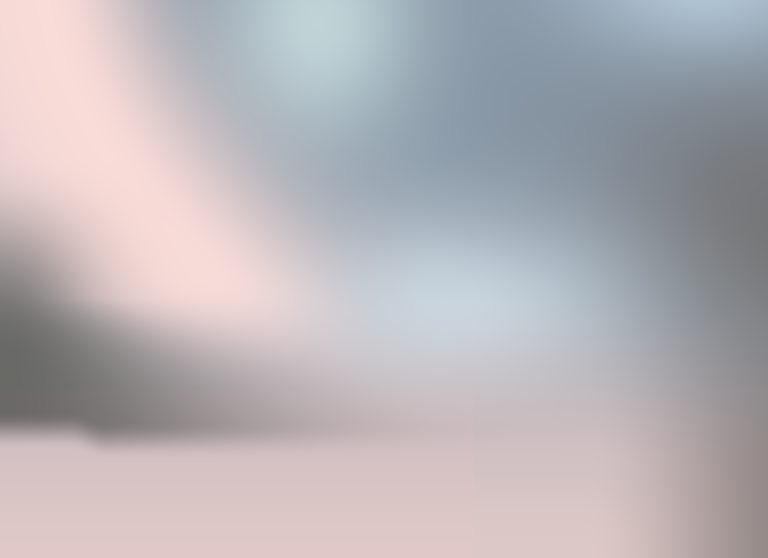
Write a WebGL 1 fragment shader that draws this background.

```glsl
precision highp float;
// Soft blurred backdrop: a curved blush band, pale blue glows on slate,
// a rosy floor and a dark smudge at the left. Each part is a smooth mask
// that lays its colour over the parts before it.

uniform vec2 u_resolution;

// Colours
const vec3 SLATE       = vec3(0.525, 0.585, 0.645);
const vec3 WARM_GREY   = vec3(0.450, 0.450, 0.455);
const vec3 SKY         = vec3(0.700, 0.780, 0.845);
const vec3 TEAL        = vec3(0.750, 0.830, 0.845);
const vec3 ICE         = vec3(0.790, 0.840, 0.875);
const vec3 BLUSH       = vec3(0.975, 0.860, 0.845);
const vec3 FLOOR_FAR   = vec3(0.820, 0.755, 0.760);
const vec3 FLOOR_NEAR  = vec3(0.865, 0.785, 0.780);
const vec3 FLOOR_SHADE = vec3(0.560, 0.520, 0.515);
const vec3 SMUDGE      = vec3(0.410, 0.410, 0.400);
const vec3 PANEL_TINT  = vec3(0.010, 0.001, 0.002);

// Glow centres and radii, in fractions of the canvas
const vec2 GREY_POS  = vec2(1.00, 0.57);
const vec2 GREY_SIZE = vec2(0.22, 0.30);
const vec2 SKY_POS   = vec2(0.92, 1.04);
const vec2 SKY_SIZE  = vec2(0.18, 0.14);
const vec2 TEAL_POS  = vec2(0.415, 0.96);
const vec2 TEAL_SIZE = vec2(0.13, 0.22);
const vec2 ICE_POS   = vec2(0.58, 0.43);
const float ICE_LEFT   = 0.17;
const float ICE_RIGHT  = 0.27;
const float ICE_HEIGHT = 0.19;

// Band, floor and smudge limits
const float BAND_LEFT = 0.40;
const vec2 BAND_FADE   = vec2(0.15, 0.50);
const vec2 FLOOR_FADE  = vec2(0.16, 0.50);
const vec2 SHADE_FADE  = vec2(0.76, 1.05);
const vec2 SMUDGE_FADE = vec2(0.36, 0.72);
const float SMUDGE_EDGE = 0.222;
const vec2 PANEL_CORNER = vec2(0.617, 0.302);

// Elliptical falloff: 1 at the centre, fading outward
float glow(vec2 uv, vec2 centre, vec2 radius) {
  vec2 d = (uv - centre) / radius;
  return exp(-dot(d, d));
}

// Band that drifts right as it descends, with a tighter right side
float blushBand(vec2 uv) {
  float drop = 1.0 - uv.y;
  float d = uv.x - (0.06 + 0.12 * drop + 0.62 * drop * drop);
  float width = d < 0.0 ? BAND_LEFT : 0.15 + 0.16 * drop;
  d /= width;
  return exp(-d * d) * smoothstep(BAND_FADE.x, BAND_FADE.y, uv.y);
}

// Dark patch: crisp below, soft above, narrowing with height
float smudge(vec2 uv) {
  float reach = clamp(0.575 - uv.y, 0.11, 0.35);
  float side = uv.x / reach;
  float edge = SMUDGE_EDGE - 0.018 * smoothstep(0.09, 0.14, uv.x);
  float lower = smoothstep(edge - 0.028, edge + 0.04, uv.y);
  float upper = 1.0 - smoothstep(SMUDGE_FADE.x, SMUDGE_FADE.y, uv.y);
  return exp(-side * side) * lower * upper;
}

void main() {
  vec2 uv = gl_FragCoord.xy / u_resolution;

  // Slate field and its upper glows
  vec3 color = mix(SLATE, WARM_GREY, glow(uv, GREY_POS, GREY_SIZE));
  color = mix(color, SKY, glow(uv, SKY_POS, SKY_SIZE));
  color = mix(color, TEAL, glow(uv, TEAL_POS, TEAL_SIZE));

  // Blush band, then the icy glow over its right flank
  color = mix(color, BLUSH, blushBand(uv));
  float iceWidth = uv.x < ICE_POS.x ? ICE_LEFT : ICE_RIGHT;
  color = mix(color, ICE, glow(uv, ICE_POS, vec2(iceWidth, ICE_HEIGHT)));

  // Floor, shaded toward the right edge
  vec3 ground = mix(FLOOR_NEAR, FLOOR_FAR, smoothstep(0.0, 0.22, uv.y));
  ground = mix(ground, FLOOR_SHADE, smoothstep(SHADE_FADE.x, SHADE_FADE.y, uv.x));
  color = mix(ground, color, smoothstep(FLOOR_FADE.x, FLOOR_FADE.y, uv.y));

  // Smudge and the faint seams of the lower left panel
  color = mix(color, SMUDGE, smudge(uv));
  vec2 inside = 1.0 - smoothstep(PANEL_CORNER - 0.002, PANEL_CORNER + 0.002, uv);
  color += PANEL_TINT * inside.x * inside.y;

  gl_FragColor = vec4(color, 1.0);
}
```
